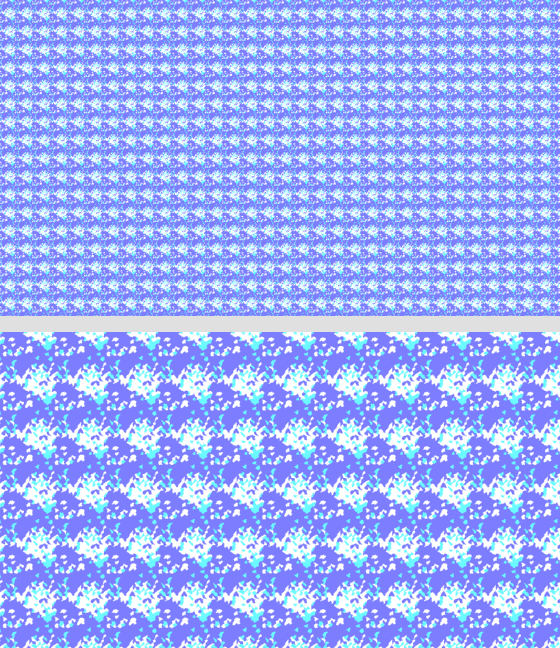
Top: the whole. Bottom: its middle third, enlarged.
Reproduce this pattern procedurally as a WebGL 1 fragment shader.

```glsl
precision highp float;

uniform vec2 u_resolution;

const vec2 REPEATS = vec2(32.4, 17.44);
const vec2 CLUSTER_ORIGIN = vec2(0.55, 0.68);
const float CHIPS = 17.0;          // chips along one side of a repeat
const float CHIP_JITTER = 0.95;
const float WARP = 0.014;
const float HOLE_CHANCE = 0.17;
const float PETAL_CHANCE = 0.06;   // lone white chips
const float FLECK_CHANCE = 0.38;
const float STRAY_CHANCE = 0.15;   // lone cyan chips
const int SAMPLES = 3;             // antialiasing samples per axis
const float FILTER_WIDTH = 1.35;   // antialiasing width in pixels
const float TAU = 6.2831853;

const vec3 GROUND = vec3(0.485, 0.495, 1.0);
const vec3 FLECK = vec3(0.42, 0.98, 1.0);
const vec3 BLOSSOM = vec3(1.0);

vec2 hash2(vec2 p) {
  vec2 q = vec2(dot(p, vec2(127.1, 311.7)), dot(p, vec2(269.5, 183.3)));
  return fract(sin(q) * 43758.55);
}

// Soft ellipse that wraps around the edges of the repeat
float softEllipse(vec2 p, vec2 center, vec2 radius, float inner) {
  vec2 offset = fract(p - center + 0.5) - 0.5;
  return 1.0 - smoothstep(inner, 1.0, length(offset / radius));
}

float blossomDensity(vec2 p) {
  float core = softEllipse(p, vec2(0.03, 0.03), vec2(0.42, 0.38), 0.35);
  float arm = softEllipse(p, vec2(-0.37, 0.06), vec2(0.24, 0.12), 0.2);
  float tail = softEllipse(p, vec2(-0.20, -0.38), vec2(0.16, 0.13), 0.3);
  float density = max(core, max(arm, tail)) * (1.0 - HOLE_CHANCE);
  return max(density, PETAL_CHANCE);
}

float fleckDensity(vec2 p) {
  float halo = softEllipse(p, vec2(0.06, -0.04), vec2(0.62, 0.46), 0.5);
  return max(halo * FLECK_CHANCE, STRAY_CHANCE);
}

// Nearest cellular seed, with x and y in repeat units and wrapped id in zw
vec4 nearestChip(vec2 p) {
  vec2 grid = p * CHIPS;
  vec2 base = floor(grid);
  float best = 10.0;
  vec4 chip = vec4(0.0);
  for (int j = -1; j <= 1; j++) {
    for (int i = -1; i <= 1; i++) {
      vec2 id = base + vec2(float(i), float(j));
      vec2 wrapped = mod(id, CHIPS);
      vec2 seed = id + 0.5 + CHIP_JITTER * (hash2(wrapped) - 0.5);
      vec2 d = grid - seed;
      float dist = dot(d, d);
      if (dist < best) {
        best = dist;
        chip = vec4(seed / CHIPS, wrapped);
      }
    }
  }
  return chip;
}

vec3 patternColor(vec2 uv) {
  vec2 p = fract(uv * REPEATS - CLUSTER_ORIGIN + 0.5);

  // Ragged chip edges from layered periodic sines
  p += WARP * sin(TAU * (p.yx * vec2(5.0, 4.0) + vec2(0.1, 0.4)));
  p += 0.5 * WARP * sin(TAU * (p.yx * vec2(13.0, 11.0) + vec2(0.7, 0.2)));

  vec4 chip = nearestChip(p);
  vec2 chance = hash2(chip.zw + 37.0);
  vec2 place = chip.xy - 0.5;
  vec3 color = mix(GROUND, FLECK, step(chance.y, fleckDensity(place)));
  return mix(color, BLOSSOM, step(chance.x, blossomDensity(place)));
}

void main() {
  // Average a small grid of samples around each pixel
  vec3 total = vec3(0.0);
  for (int j = 0; j < SAMPLES; j++) {
    for (int i = 0; i < SAMPLES; i++) {
      vec2 shift = (vec2(float(i), float(j)) + 0.5) / float(SAMPLES) - 0.5;
      vec2 point = gl_FragCoord.xy + shift * FILTER_WIDTH;
      total += patternColor(point / u_resolution);
    }
  }
  gl_FragColor = vec4(total / float(SAMPLES * SAMPLES), 1.0);
}
```
